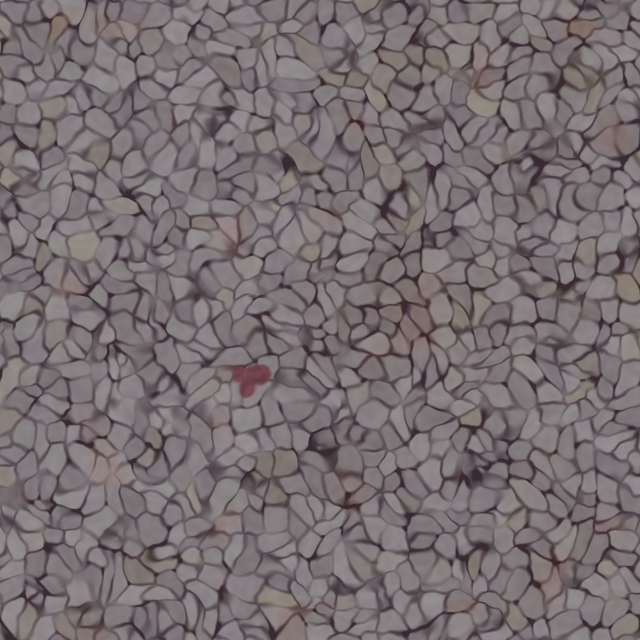
Write a Shadertoy shader that draws this texture.

```glsl
const float GRAINS_ACROSS = 30.0;
const vec3 CREVICE = vec3(0.265, 0.215, 0.250);
const vec3 STONE = vec3(0.572, 0.552, 0.560);
const vec3 RED_CHIP = vec3(0.430, 0.240, 0.275);

struct Grain {
    vec3 dist;      // distances to the three nearest grains
    vec2 id;
    vec2 neighbour;
};

vec2 hash2(vec2 p) {
    vec3 q = fract(p.xyx * vec3(0.1031, 0.1030, 0.0973));
    q += dot(q, q.yzx + 33.33);
    return fract((q.xx + q.yz) * q.zy);
}

float cornerSlope(vec2 cell, vec2 corner, vec2 f) {
    float angle = 6.2832 * hash2(cell + corner + 57.0).x;
    return dot(vec2(cos(angle), sin(angle)), f - corner);
}

float gradientNoise(vec2 p) {
    vec2 cell = floor(p), f = fract(p);
    vec2 u = f * f * f * (f * (f * 6.0 - 15.0) + 10.0);
    float low = mix(cornerSlope(cell, vec2(0, 0), f), cornerSlope(cell, vec2(1, 0), f), u.x);
    float high = mix(cornerSlope(cell, vec2(0, 1), f), cornerSlope(cell, vec2(1, 1), f), u.x);
    return mix(low, high, u.y);
}

vec2 warp(vec2 p, float scale, float amount) {
    vec2 q = p * scale;
    return p + amount * vec2(gradientNoise(q), gradientNoise(q + 31.7));
}

// Distance in a metric stretched along the grain's own axis
float grainDistance(vec2 offset, vec2 id) {
    vec2 shape = hash2(id + 113.0);
    float angle = 3.1416 * shape.x;
    float stretch = mix(1.0, 1.5, shape.y);
    vec2 axis = vec2(cos(angle), sin(angle));
    vec2 local = vec2(dot(offset, axis), dot(offset, vec2(-axis.y, axis.x)));
    return length(local * vec2(1.0 / stretch, stretch));
}

Grain findGrain(vec2 p) {
    Grain g = Grain(vec3(9.0), vec2(0.0), vec2(0.0));
    vec2 cell = floor(p);
    for (int y = -2; y <= 2; y++)
    for (int x = -2; x <= 2; x++) {
        vec2 id = cell + vec2(x, y);
        float d = grainDistance(p - id - hash2(id), id);
        if (d < g.dist.x) {
            g.dist = vec3(d, g.dist.xy);
            g.neighbour = g.id;
            g.id = id;
        } else if (d < g.dist.y) {
            g.dist = vec3(g.dist.x, d, g.dist.y);
            g.neighbour = id;
        } else {
            g.dist.z = min(g.dist.z, d);
        }
    }
    return g;
}

// Per-grain brightness offset in x, warm tint in y
vec2 grainTone(vec2 id) {
    vec2 h = hash2(id + 271.0);
    return vec2((h.x - 0.5) * 0.27, smoothstep(0.82, 1.0, h.y));
}

float softSpot(vec2 p, vec2 centre, vec2 size) {
    vec2 q = (p - centre) / size;
    return exp(-dot(q, q));
}

// Rounded three-cornered chip
float chipMask(vec2 p, vec2 centre, float radius) {
    vec2 q = p - centre;
    float outline = radius * (1.0 + 0.32 * cos(3.0 * atan(q.y, q.x) - 1.2));
    return 1.0 - smoothstep(-0.004, 0.004, length(q) - outline);
}

void mainImage(out vec4 fragColor, in vec2 fragCoord) {
    vec2 uv = fragCoord / iResolution.y;
    vec2 p = warp(warp(uv * GRAINS_ACROSS, 0.4, 0.6), 1.7, 0.16);
    Grain g = findGrain(p);
    float gap = g.dist.y - g.dist.x;

    // Stained area, densest right of centre
    float stain = softSpot(uv, vec2(0.62, 0.60), vec2(0.10, 0.24));
    float dirt = clamp(0.35 * stain + 0.5 * gradientNoise(uv * 5.0 + 4.0)
        + 0.22 * smoothstep(0.4, 0.8, uv.x), 0.0, 1.0);

    // Stone faces with softened borders
    vec2 own = grainTone(g.id);
    vec2 tone = mix(0.5 * (own + grainTone(g.neighbour)), own, smoothstep(0.0, 0.16, gap));
    float mottling = gradientNoise(p * 2.3 + 9.0);
    float light = 0.85 + tone.x + 0.12 * mottling + 0.09 * gradientNoise(p * 0.6) - 0.13 * dirt;

    // Thin crevices and occasional dark pits where three grains meet
    float depth = clamp(0.48 + 0.75 * gradientNoise(p * 0.85 + 17.0) + 0.2 * dirt, 0.12, 0.85);
    light -= depth * (1.0 - smoothstep(0.0, 0.27, gap));
    float pitChance = smoothstep(-0.05, 0.35, gradientNoise(p * 0.7 + 43.0) + 0.25 * dirt);
    light -= 0.65 * pitChance * (1.0 - smoothstep(0.08, 0.30, g.dist.z - g.dist.x));

    vec3 color = mix(CREVICE, STONE, clamp(light, -0.15, 1.06));

    // Warm grains, brown dirt and faint colour mottling
    color += tone.y * vec3(0.012, 0.004, -0.030);
    color += dirt * vec3(0.016, 0.002, -0.016);
    float rust = smoothstep(0.22, 0.5, gradientNoise(p * 0.33 + 71.0));
    color += rust * vec3(0.015, -0.020, -0.040);
    color += 0.018 * gradientNoise(p * 0.9 + 88.0) * vec3(0.3, -0.5, 1.0);

    float chip = chipMask(warp(uv, 35.0, 0.012), vec2(0.388, 0.408), 0.024);
    color = mix(color, RED_CHIP * (1.0 + 0.25 * mottling), 0.9 * chip);
    fragColor = vec4(color, 1.0);
}
```
